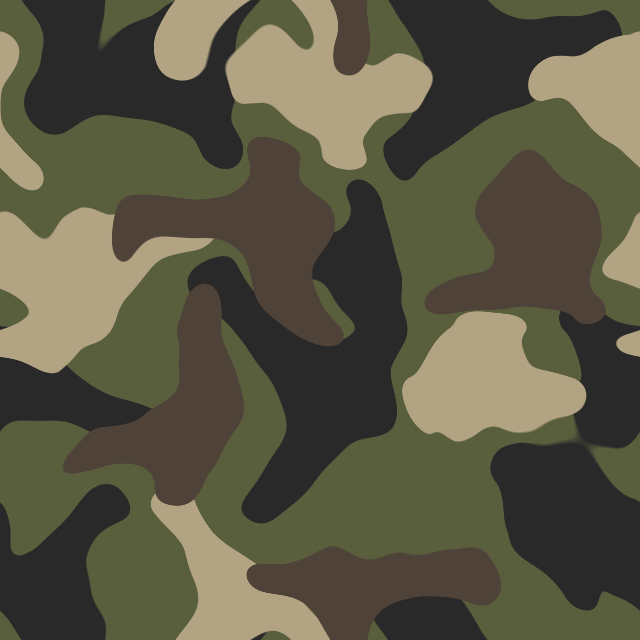
Give the GLSL for this pattern, as a WebGL 1 fragment shader.

```glsl
precision highp float;

// Seamless woodland camouflage: flat black, tan and brown blobs on green.
// Each cell of a wrapping brick grid grows one three-armed blob; blobs of one
// colour melt together, and wrapping gradient noise bends all the outlines.

uniform vec2 u_resolution;

const vec3 GREEN = vec3(0.35, 0.37, 0.24);
const vec3 BLACK = vec3(0.16, 0.16, 0.16);
const vec3 TAN   = vec3(0.70, 0.64, 0.51);
const vec3 BROWN = vec3(0.31, 0.26, 0.22);

const float CELLS       = 4.0;                    // blobs per side, must be even
const float BLACK_CELLS = 7.0;                    // of the 16 cells
const float TAN_CELLS   = 5.0;                    // the rest are brown
const vec3  LAYER_SIZE  = vec3(1.06, 0.94, 0.95); // black, tan, brown
const vec2  SIZE_RANGE  = vec2(0.75, 1.20);
const vec2  ARM_LENGTH  = vec2(0.08, 0.17);
const vec2  STRETCH     = vec2(1.10, 0.90);       // arms lean to the horizontal
const float BODY_RADIUS = 0.060;
const float TIP_RADIUS  = 0.040;
const float NECK        = 0.010;                  // thinning halfway along an arm
const float MELT        = 0.045;                  // rounding of the joints
const float JITTER      = 0.44;                   // of a cell
const float BEND        = 0.120;                  // broad warp
const float RIPPLE      = 0.020;                  // fine warp
const float BEND_REPEATS   = 4.0;
const float RIPPLE_REPEATS = 11.0;
const float SEED = 7.31;
const float TAU  = 6.28318;

vec2 hash2(vec2 p) {
  vec3 q = fract((p.xyx + SEED) * vec3(0.1031, 0.1030, 0.0973));
  q += dot(q, q.yzx + 33.33);
  return fract((q.xx + q.yz) * q.zy);
}

// Gradient noise on a lattice that repeats every "period" units
float cornerSlope(vec2 corner, vec2 offset, float period, float salt) {
  float angle = TAU * hash2(mod(corner, period) + salt).x;
  return dot(vec2(cos(angle), sin(angle)), offset);
}

float gradientNoise(vec2 p, float period, float salt) {
  vec2 i = floor(p);
  vec2 f = p - i;
  vec2 fade = f * f * f * (f * (f * 6.0 - 15.0) + 10.0);
  vec2 e = vec2(1.0, 0.0);
  float low  = mix(cornerSlope(i, f, period, salt),
                   cornerSlope(i + e, f - e, period, salt), fade.x);
  float high = mix(cornerSlope(i + e.yx, f - e.yx, period, salt),
                   cornerSlope(i + 1.0, f - 1.0, period, salt), fade.x);
  return mix(low, high, fade.y);
}

vec2 warp(vec2 uv, float repeats, float salt) {
  return vec2(gradientNoise(uv * repeats, repeats, salt),
              gradientNoise(uv * repeats, repeats, salt + 41.0));
}

vec3 smoothMin(vec3 a, vec3 b) {
  vec3 h = max(MELT - abs(a - b), 0.0) / MELT;
  return min(a, b) - h * h * MELT * 0.25;
}

// Distance to a tapered arm from the origin to "tip"
float armDistance(vec2 p, vec2 tip, float size) {
  float t = clamp(dot(p, tip) / dot(tip, tip), 0.0, 1.0);
  float radius = mix(BODY_RADIUS, TIP_RADIUS, t) - NECK * sin(t * TAU * 0.5);
  return length(p - tip * t) - radius * size;
}

// One for the colour layer of a cell (black, tan, brown), zero for the others
vec3 layerMask(vec2 id) {
  float order = mod(7.0 * (id.x + CELLS * id.y), CELLS * CELLS);
  float notBlack = step(BLACK_CELLS, order);
  float isBrown = step(BLACK_CELLS + TAN_CELLS, order);
  return vec3(1.0 - notBlack, notBlack - isBrown, isBrown);
}

// Distances to the nearest black, tan and brown blob
vec3 layerDistances(vec2 uv) {
  vec3 nearest = vec3(1.0);
  vec2 grid = uv * CELLS;
  for (int y = -1; y <= 1; y++) {
    for (int x = -1; x <= 1; x++) {
      float row = floor(grid.y) + float(y);
      float shift = 0.5 * mod(row, 2.0);
      vec2 cell = vec2(floor(grid.x - shift) + float(x), row);
      vec2 id = mod(cell, CELLS);
      vec3 mask = layerMask(id);
      vec2 centre = cell + vec2(shift, 0.0) + 0.5 + JITTER * (hash2(id) - 0.5);
      vec2 local = (grid - centre) / CELLS;
      vec2 traits = hash2(id + 19.0);
      float size = mix(SIZE_RANGE.x, SIZE_RANGE.y, traits.x) * dot(mask, LAYER_SIZE);
      for (int arm = 0; arm < 3; arm++) {
        vec2 vary = hash2(id + 31.0 + 13.0 * float(arm));
        float angle = TAU * (traits.y + (float(arm) + 0.5 * vary.x) / 3.0);
        float reach = size * mix(ARM_LENGTH.x, ARM_LENGTH.y, vary.y);
        vec2 tip = reach * STRETCH * vec2(cos(angle), sin(angle));
        vec3 blob = mix(vec3(1.0), vec3(armDistance(local, tip, size)), mask);
        nearest = smoothMin(nearest, blob);
      }
    }
  }
  return nearest;
}

void main() {
  vec2 uv = gl_FragCoord.xy / u_resolution;
  vec2 bent = uv + BEND * warp(uv, BEND_REPEATS, 3.0)
                 + RIPPLE * warp(uv, RIPPLE_REPEATS, 23.0);

  // Crisp edges, one pixel wide
  float pixels = min(u_resolution.x, u_resolution.y);
  vec3 cover = clamp(0.5 - layerDistances(bent) * pixels, 0.0, 1.0);

  vec3 color = mix(GREEN, BLACK, cover.x);
  color = mix(color, TAN, cover.y);
  color = mix(color, BROWN, cover.z);
  gl_FragColor = vec4(color, 1.0);
}
```
